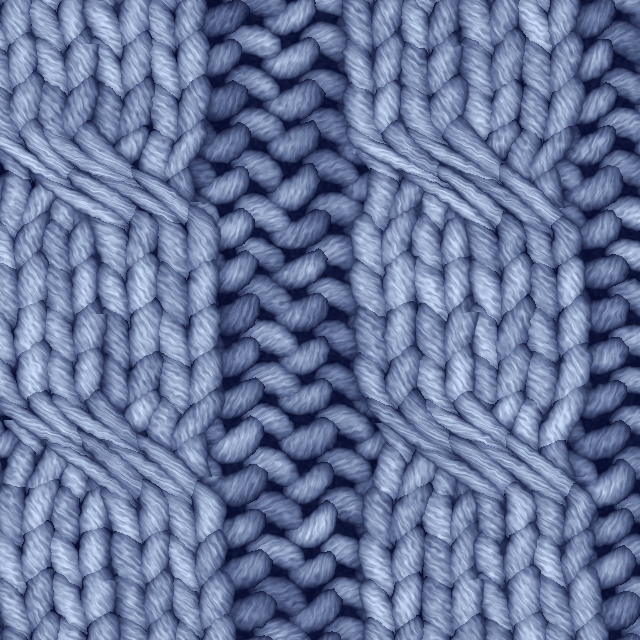
Give the GLSL for this texture, as a WebGL 2 fragment shader.

```glsl
#version 300 es
precision highp float;
// Blue wool knit: leaning cable columns over a purl ground.
// Every stitch is a tilted yarn loop from one lattice function; strands
// bend the lattice sideways and are laid over each other from back to front.
uniform vec2 u_resolution;
out vec4 outColor;

const float CABLE_PITCH = 0.575;   // distance between cables
const float CROSS_PITCH = 0.42;    // distance between crossings
const float STRAND_HALF = 0.09;    // half width of one strand
const float PLY_PITCH = 0.0145;    // twist spacing along the yarn
const float HALF_PI = 1.570796;

struct Yarn {
  float height;  // decides which loop lies on top
  float shape;   // 1 on the ridge, 0 at the outline
  vec2 local;    // position along and across the yarn
  float tint;    // random value of the loop
};

float hash(vec2 p) {
  vec3 q = fract(p.xyx * vec3(0.1031, 0.1030, 0.0973));
  q += dot(q, q.yzx + 33.33);
  return fract((q.x + q.y) * q.z);
}

float noise(vec2 p) {
  vec2 i = floor(p), f = fract(p);
  f = f * f * (3.0 - 2.0 * f);
  return mix(mix(hash(i), hash(i + vec2(1, 0)), f.x),
             mix(hash(i + vec2(0, 1)), hash(i + vec2(1, 1)), f.x), f.y);
}

// Topmost loop of a lattice whose columns lean alternately left and right
Yarn loops(vec2 p, vec2 pitch, vec2 size, float angle, float tilt,
           float stagger, float bend, float columns, float seed) {
  Yarn top = Yarn(-1.0, 0.0, vec2(0), 0.5);
  for (int j = -1; j <= 1; j++) {
    for (int i = -1; i <= 1; i++) {
      vec2 cell = floor(p / pitch) + vec2(i, j);
      if (cell.x < -columns || cell.x >= columns) continue;
      float side = mod(cell.x, 2.0) * 2.0 - 1.0;
      float rnd = hash(cell + 51.0 + seed * 17.0);
      float rnd2 = hash(cell + 93.0 + seed * 29.0);
      vec2 center = (cell + 0.5 + vec2((rnd2 - 0.5) * 0.14, stagger * side)) * pitch;
      float a = angle + tilt * side + (rnd - 0.5) * 0.24;
      vec2 axis = vec2(cos(a), sin(a));
      vec2 d = p - center;
      vec2 local = vec2(dot(d, axis), dot(d, vec2(axis.y, -axis.x)));
      local.y += bend * side * local.x * local.x;
      vec2 e = abs(local / (size * (0.92 + 0.16 * rnd2)));
      float shape = 1.0 - e.x * e.x * e.x - e.y * e.y;
      float height = shape + 0.3 * local.x / size.x + 0.12 * side;
      if (shape > 0.0 && height > top.height) top = Yarn(height, shape, local, rnd);
    }
  }
  return top;
}

// Rounded shading with twisted plies and fine fibres
float yarnTone(Yarn y) {
  float twist = y.local.x + y.local.y;
  float ply = sin(4.0 * HALF_PI * twist / PLY_PITCH);
  float fibre = noise(vec2(twist * 300.0, (y.local.x - y.local.y) * 75.0) + y.tint * 40.0);
  float body = 0.86 + 0.08 * ply + 0.32 * (fibre - 0.5) + 0.24 * (y.tint - 0.5);
  return 0.04 + pow(max(y.shape, 0.0), 0.75) * (body - 3.5 * y.local.y);
}

// Lays a knit strand centred on x = 0 over the tone below, with its shadow
float layStrand(float below, vec2 p, float seed) {
  Yarn y = loops(p, vec2(0.045, 0.07), vec2(0.056, 0.0255), HALF_PI, -0.23,
                 0.08, 0.0, 2.0, seed);
  float shadow = smoothstep(STRAND_HALF - 0.02, STRAND_HALF + 0.028, abs(p.x));
  return mix(below * mix(0.25, 1.0, shadow), yarnTone(y), smoothstep(0.0, 0.22, y.shape));
}

// Navy gaps through slate to pale blue ridges
vec3 woolColor(float t) {
  vec3 gap = vec3(0.03, 0.05, 0.18), slate = vec3(0.35, 0.41, 0.57), pale = vec3(0.71, 0.78, 0.90);
  t = clamp(t, 0.0, 1.1);
  return t < 0.5 ? mix(gap, slate, t * 2.0) : mix(slate, pale, t * 2.0 - 1.0);
}

void main() {
  vec2 uv = gl_FragCoord.xy / u_resolution;

  // Hand-made unevenness, from slack fabric to fuzzy outlines
  vec2 p = uv + 0.014 * (vec2(noise(uv * 9.0), noise(uv * 9.0 + 40.0)) - 0.5);
  p += 0.004 * (vec2(noise(uv * 110.0), noise(uv * 110.0 + 70.0)) - 0.5);

  // Cable space: x from the cable centre, y from the crossing
  p -= vec2(0.14 + 0.04 * (1.0 - uv.y), 0.72);
  float cable = floor(p.x / CABLE_PITCH + 0.5);
  float turn = floor(p.y / CROSS_PITCH + 0.5);
  float x = p.x - cable * CABLE_PITCH;
  float v = p.y - turn * CROSS_PITCH;

  // Purl ground: staggered wavy bumps, deeper in the fabric
  Yarn purl = loops(p, vec2(CABLE_PITCH / 10.0, 0.066), vec2(0.048, 0.0245), 0.0, 0.4,
                    0.25, 5.0, 1000.0, 3.0);
  float tone = yarnTone(purl) * 0.8;
  tone *= 0.75 + 0.5 * noise(uv * 14.0 + 8.0);

  // Back strand: ends at the right above a crossing, starts at the left below
  float seed = cable * 2.0 + 8.0;
  float pinch = STRAND_HALF - 0.035 * exp(-v * v / 0.0036);
  for (float side = -1.0; side <= 1.0; side += 2.0) {
    if (side * v > -0.04)
      tone = layStrand(tone, vec2(x - side * pinch, p.y), seed + mod(turn + 1.0, 2.0));
  }

  // Front strand: sweeps from upper left to lower right
  float sweep = STRAND_HALF * (1.0 - 2.0 * smoothstep(-0.095, 0.095, v));
  tone = layStrand(tone, vec2(x - sweep, p.y), seed + mod(turn, 2.0));

  // Loose fibre grain
  tone += 0.07 * (noise(uv * 230.0) - 0.5) + 0.05 * (noise(uv * 60.0) - 0.5);
  outColor = vec4(woolColor(tone), 1.0);
}
```
